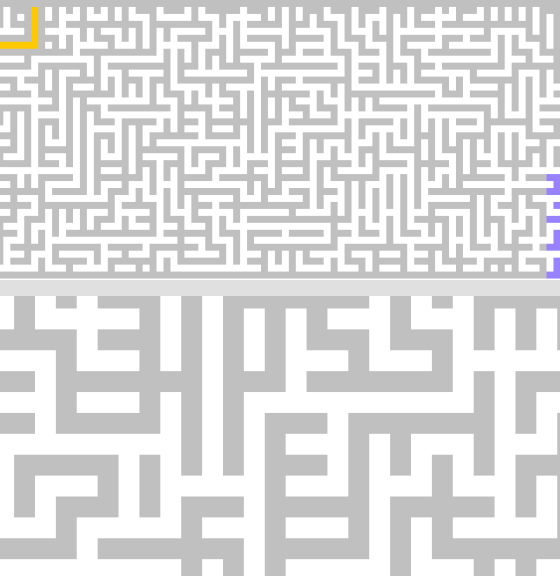
Top: the whole. Bottom: its middle third, enlarged.
Write a Shadertoy shader that draws this pattern.

```glsl
// Draws a dense orthogonal maze: grey walls and white corridors of equal width.

#define MODULE 0.02487   // wall and corridor width, in canvas heights
#define SHIFT 0.48       // start of the first corridor column, in modules
#define LAST_ROW 39.0    // closed wall along the bottom
#define TURN 0.21        // repulsion between links that meet at a corner
#define RUN 0.04         // repulsion between links in one line
#define SEED 17.0
#define WALL vec3(0.753)
#define CORRIDOR vec3(1.0)
#define AMBER vec3(1.0, 0.79, 0.0)
#define VIOLET vec3(0.6, 0.51, 1.0)

float hash(vec2 p) {
    return fract(sin(dot(p + SEED, vec2(127.1, 311.7))) * 43758.5453) - 0.5;
}

// Random link weight, lowered by its neighbours so that most nodes join two links
float linkWeight(vec2 e) {
    float corners = 0.0, lines = 0.0;
    for (float s = -1.0; s < 2.0; s += 2.0) {
        corners += hash(e + vec2(s, 1.0)) + hash(e + vec2(s, -1.0));
        lines += hash(e + vec2(2.0 * s, 0.0)) + hash(e + vec2(0.0, 2.0 * s));
    }
    return hash(e) - TURN * corners - RUN * lines;
}

// Every wall node closes its lightest link, every corridor node opens its
// heaviest one; these two rules never conflict. The sign decides the rest.
bool linkIsWall(vec2 e) {
    vec2 along = mod(e.x, 2.0) < 0.5 ? vec2(1.0, 0.0) : vec2(0.0, 1.0);
    vec2 across = along.yx;
    float w = linkWeight(e);
    for (float s = -1.0; s < 2.0; s += 2.0) {
        float a = linkWeight(e + s * (along + across));
        float b = linkWeight(e + s * (along - across));
        float c = linkWeight(e + s * (across - along));
        if (w < min(min(a, b), linkWeight(e + 2.0 * s * along))) return true;
        if (w > max(max(a, c), linkWeight(e + 2.0 * s * across))) return false;
    }
    return w < 0.0;
}

bool isWall(vec2 cell) {
    if (cell.y > LAST_ROW) return false;
    if (cell.y < 1.0 || cell.y == LAST_ROW) return true;
    vec2 odd = mod(cell, 2.0);
    if (odd.x == odd.y) return odd.x > 0.5;
    return linkIsWall(cell);
}

vec3 moduleColor(vec2 cell) {
    // Amber corridor with a bend, framed by walls in the upper left corner
    float bend = max(cell.x - 4.0, cell.y - 6.0);
    if (cell.y > 0.5 && bend == 0.0) return AMBER;
    if (abs(bend) == 1.0) return WALL;
    if (!isWall(cell)) return CORRIDOR;
    // Violet walls at the lower right margin
    return cell.x > 77.5 && cell.y > 24.5 ? VIOLET : WALL;
}

void mainImage(out vec4 fragColor, in vec2 fragCoord) {
    // Module grid, rows counted from the top
    float modulePixels = iResolution.y * MODULE;
    vec2 p = vec2(fragCoord.x, iResolution.y - fragCoord.y) / modulePixels;
    p -= vec2(SHIFT + 0.5, 0.5);

    // Blend the four nearest modules by their coverage of the pixel
    vec2 cell = floor(p);
    vec2 cover = clamp((fract(p) - 0.5) * modulePixels + 0.5, 0.0, 1.0);
    vec3 top = mix(moduleColor(cell), moduleColor(cell + vec2(1.0, 0.0)), cover.x);
    vec3 bottom = mix(moduleColor(cell + vec2(0.0, 1.0)), moduleColor(cell + 1.0), cover.x);
    fragColor = vec4(mix(top, bottom, cover.y), 1.0);
}
```
